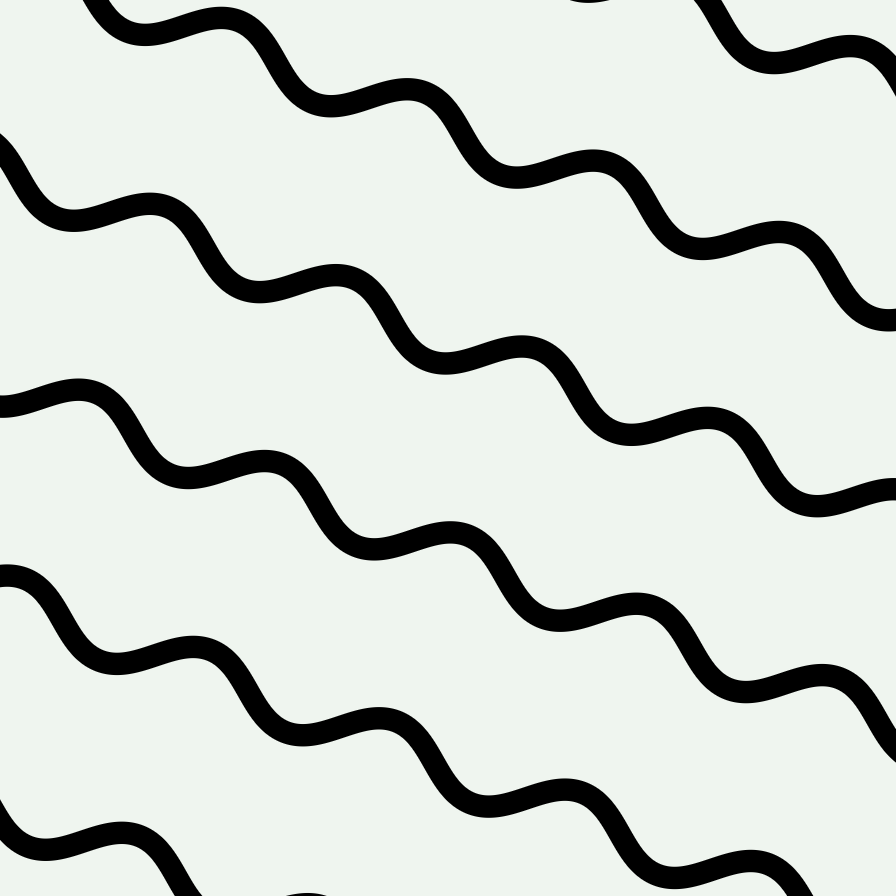
A Shadertoy shader for this pattern:

```glsl
// Parallel wavy black lines running diagonally downhill over a pale mint ground.

const float TAU        = 6.2831853;
const float TILES      = 4.5;                  // wave periods per canvas height
const float TILT       = radians(21.0);        // downhill angle of the lines
const vec2  ANCHOR     = vec2(0.5398, 0.6038); // a rising mid-crossing, canvas units
const float AMPLITUDE  = 0.1265;               // in tile units
const float HARMONIC   = 0.0015;               // third harmonic, straightens the flanks
const float LINE_WIDTH = 0.1125;               // in tile units
const vec3  GROUND     = vec3(0.937, 0.961, 0.937);
const vec3  INK        = vec3(0.0);

// Height and slope of the wave, with a period of one tile
vec2 wave(float x) {
    float a = TAU * x;
    float height = AMPLITUDE * sin(a) + HARMONIC * sin(3.0 * a);
    float slope = TAU * (AMPLITUDE * cos(a) + 3.0 * HARMONIC * cos(3.0 * a));
    return vec2(height, slope);
}

// Distance to the wave, refining the closest point by Gauss-Newton steps
float waveDistance(vec2 p) {
    float x = p.x;
    for (int i = 0; i < 5; i++) {
        vec2 w = wave(x);
        x -= (x - p.x + (w.x - p.y) * w.y) / (1.0 + w.y * w.y);
    }
    return length(vec2(x, wave(x).x) - p);
}

void mainImage(out vec4 fragColor, in vec2 fragCoord) {
    // Tile space: x along the lines, y across them
    vec2 p = (fragCoord / iResolution.y - ANCHOR) * TILES;
    float c = cos(TILT), s = sin(TILT);
    p = vec2(c * p.x - s * p.y, s * p.x + c * p.y);

    // Repeat the line once per tile
    p.y -= round(p.y);

    // Stroke with a one pixel soft edge
    float pixel = TILES / iResolution.y;
    float edge = waveDistance(p) - 0.5 * LINE_WIDTH;
    float ink = clamp(0.5 - edge / pixel, 0.0, 1.0);

    fragColor = vec4(mix(GROUND, INK, ink), 1.0);
}
```
